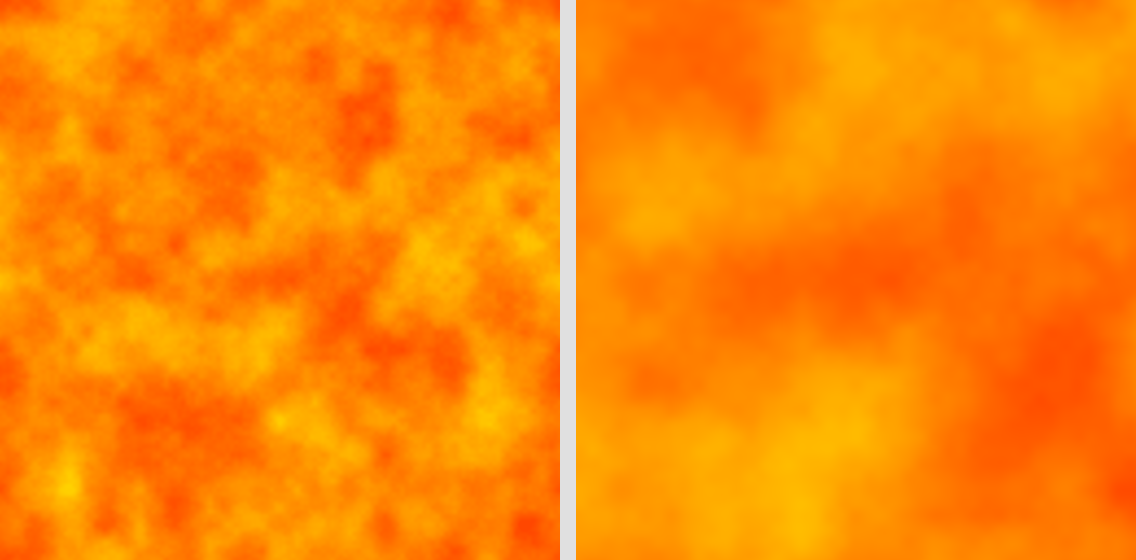
Left: the whole. Right: its middle third, enlarged.
Write a WebGL 2 fragment shader that draws this texture.

```glsl
#version 300 es
precision highp float;

uniform vec2 u_resolution;
out vec4 fragColor;

float hash(vec2 p) {
    return fract(sin(dot(p, vec2(127.1, 311.7))) * 43758.5453);
}

// Value noise centred on zero, wrapping after a whole number of cells
float wrappedNoise(vec2 uv, float period) {
    vec2 p = uv * period;
    vec2 cell = floor(p);
    vec2 f = smoothstep(0.0, 1.0, p - cell);
    vec2 lo = mod(cell, period);
    vec2 hi = mod(cell + 1.0, period);
    vec2 seed = vec2(period * 1.7, period * 0.6);
    float bottom = mix(hash(lo + seed), hash(vec2(hi.x, lo.y) + seed), f.x);
    float top = mix(hash(vec2(lo.x, hi.y) + seed), hash(hi + seed), f.x);
    return mix(bottom, top, f.y) - 0.5;
}

// Broad drifts of heat with ever finer mottling on top
float heat(vec2 uv) {
    float sum = 0.27 * wrappedNoise(uv, 8.0);
    float amplitude = 0.265;
    float period = 16.0;
    for (int octave = 0; octave < 4; octave++) {
        sum += amplitude * wrappedNoise(uv, period);
        amplitude *= 0.48;
        period *= 2.0;
    }
    return sum;
}

void main() {
    vec2 uv = gl_FragCoord.xy / u_resolution;

    // Red-orange to golden yellow: only the green channel varies
    float green = clamp(0.536 + heat(uv), 0.28, 0.84);
    fragColor = vec4(1.0, green, 0.0, 1.0);
}
```
